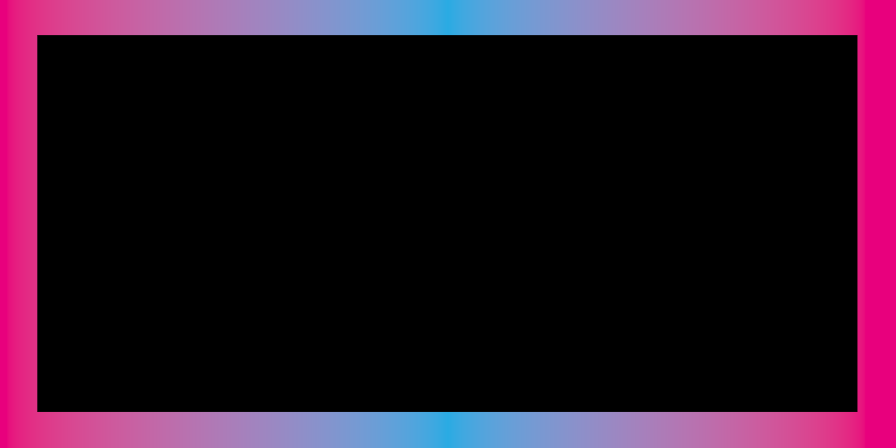
Write a WebGL 2 fragment shader that draws this background.

```glsl
#version 300 es
precision highp float;

uniform vec2 u_resolution;
out vec4 fragColor;

const float GAMMA = 2.2;
const vec3 SKY_BLUE = vec3(0.16, 0.67, 0.89);
const vec3 HOT_PINK = vec3(0.91, 0.0, 0.49);
const vec3 PANEL_BLACK = vec3(0.0);

// Blend in linear light so the midtones stay bright.
vec3 mixLinear(vec3 a, vec3 b, float t) {
    vec3 light = mix(pow(a, vec3(GAMMA)), pow(b, vec3(GAMMA)), t);
    return pow(light, vec3(1.0 / GAMMA));
}

// Signed distance to an axis-aligned box given by two corners.
float boxDistance(vec2 p, vec2 low, vec2 high) {
    vec2 q = abs(p - 0.5 * (low + high)) - 0.5 * (high - low);
    return length(max(q, 0.0)) + min(max(q.x, q.y), 0.0);
}

// Blue at the centre, pink towards both sides.
vec3 frameColor(float x, float centre, float leftSpan, float rightSpan) {
    float offset = x - centre;
    float span = offset < 0.0 ? leftSpan : rightSpan;
    return mixLinear(SKY_BLUE, HOT_PINK, clamp(abs(offset) / span, 0.0, 1.0));
}

void main() {
    // Height is one unit; width follows the aspect ratio.
    vec2 p = gl_FragCoord.xy / u_resolution.y;
    float aspect = u_resolution.x / u_resolution.y;
    float pixel = 1.0 / u_resolution.y;

    vec3 color = frameColor(p.x / aspect, 0.5, 0.492, 0.466);

    // Dark inner panel with smooth edges.
    vec2 low = vec2(0.0417 * aspect, 0.0807);
    vec2 high = vec2(0.957 * aspect, 0.9214);
    float edge = boxDistance(p, low, high);
    float panel = 1.0 - smoothstep(-0.5 * pixel, 0.5 * pixel, edge);
    color = mix(color, PANEL_BLACK, panel);

    fragColor = vec4(color, 1.0);
}
```
